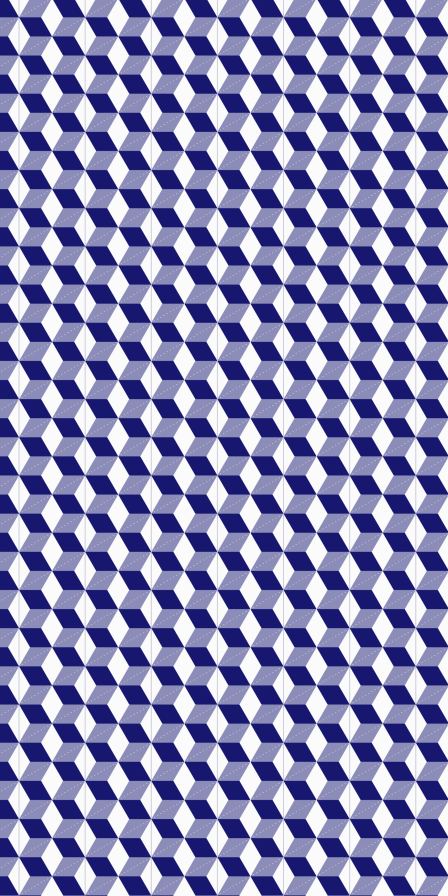
Reproduce this pattern procedurally as a WebGL 2 fragment shader.

```glsl
#version 300 es
precision highp float;
// Tumbling-block rhombi in white, lavender and navy, with faint vertical seams.

#define PERIOD 0.1476              // width of two columns, in canvas widths
#define ORIGIN vec2(0.0425, 0.0013) // one diamond tip on a seam
#define WHITE vec3(0.985)
#define LAVENDER vec3(0.55, 0.55, 0.72)
#define NAVY vec3(0.09, 0.09, 0.44)
#define SEAM vec3(0.80, 0.80, 0.86)
#define SEAM_HALF 0.022            // in rhombus sides
#define DASH_HALF 0.018
#define DASH_RATE 6.0
#define DASH_STRENGTH 0.4

uniform vec2 u_resolution;
out vec4 fragColor;

const float ROW = 1.7320508;       // diamond height for a side of 1
const float COLUMN = 1.5;          // spacing of diamond chains

// Share of a pixel covered by a line at distance d.
float lineCoverage(float d, float halfWidth, float pixel) {
  float overlap = min(d + 0.5 * pixel, halfWidth) - max(d - 0.5 * pixel, -halfWidth);
  return clamp(overlap / pixel, 0.0, 1.0);
}

float edge(float d, float pixel) {
  return smoothstep(-0.7 * pixel, 0.7 * pixel, d);
}

void main() {
  // Lengths are measured in rhombus sides; a period spans three.
  float side = PERIOD / 3.0;
  float pixel = 1.0 / (u_resolution.x * side);
  vec2 q = (gl_FragCoord.xy / u_resolution.x - ORIGIN) / side;

  // Alternate columns are shifted by half a row.
  float column = floor(q.x / COLUMN);
  float x = q.x - column * COLUMN;
  float y = mod(q.y - 0.5 * ROW * mod(column, 2.0), ROW);

  // Zigzag band between two chains of white diamonds.
  float diamondEdge = 0.5 * (1.0 - abs(2.0 * y / ROW - 1.0));
  float band = (0.5 - abs(x - diamondEdge - 0.5)) * 0.5 * ROW;

  // Lower half leans right, upper half leans left.
  float lean = 0.25 * ROW - abs(mod(y + 0.25 * ROW, ROW) - 0.5 * ROW);

  // Dashed long diagonal of each lavender face.
  float across = abs(0.5 * ROW * y - 0.5 * x);
  float along = 0.5 * ROW * x + 0.5 * y;
  float dash = smoothstep(0.2, 0.4, abs(fract(along * DASH_RATE) - 0.5));
  dash *= DASH_STRENGTH * lineCoverage(across, DASH_HALF, pixel);
  vec3 lavender = mix(LAVENDER, WHITE, dash);

  // Seams run through every second chain.
  float seamDistance = abs(mod(q.x + COLUMN, 2.0 * COLUMN) - COLUMN);
  vec3 ground = mix(WHITE, SEAM, lineCoverage(seamDistance, SEAM_HALF, pixel));

  vec3 face = mix(NAVY, lavender, edge(lean, pixel));
  fragColor = vec4(mix(ground, face, edge(band, pixel)), 1.0);
}
```
